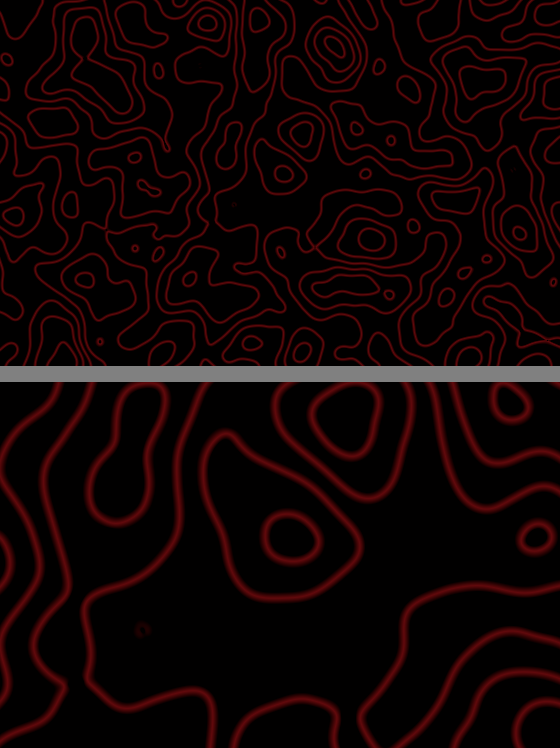
Top, the full canvas; bottom, a detail of the centre.
This pattern is drawn by a Shadertoy shader. Its source:

```glsl
const vec3  BACKGROUND = vec3(0.004, 0.0, 0.0);
const vec3  LINE_COLOR = vec3(0.37, 0.036, 0.046);
const vec3  LINE_FALLOFF = vec3(1.0, 1.8, 1.8); // green and blue fade sooner than red
const float LINE_HALF_WIDTH = 0.0056;           // in canvas heights
const float LINE_ROUNDING = 1.15;               // 1.0 gives a sharp ridge
const float LEVEL_STEP = 0.222;                 // height between two contours
const float BASE_SCALE = 3.1;                   // cells per canvas height, broadest octave
const float OCTAVE_RATIO = 2.1;
const vec3  OCTAVE_WEIGHTS = vec3(0.8, 1.0, 0.18);
const mat2  OCTAVE_TURN = mat2(0.8, 0.6, -0.6, 0.8);
const vec2  OCTAVE_SHIFT = vec2(17.3, 41.7);

vec2 randomDirection(vec2 cell) {
    vec3 h = fract(cell.xyx * vec3(0.1031, 0.1030, 0.0973));
    h += dot(h, h.yzx + 33.33);
    return normalize(fract((h.xx + h.yz) * h.zy) - 0.4999);
}

// Gradient noise: x is the value, yz its derivative
vec3 gradientNoise(vec2 p) {
    vec2 i = floor(p);
    vec2 f = p - i;
    vec2 u = f * f * f * (f * (f * 6.0 - 15.0) + 10.0);
    vec2 du = 30.0 * f * f * (f * (f - 2.0) + 1.0);

    vec3 sum = vec3(0.0);
    for (int n = 0; n < 4; n++) {
        vec2 corner = vec2(n & 1, n >> 1);
        vec2 g = randomDirection(i + corner);
        vec2 w = mix(1.0 - u, u, corner);
        vec2 dw = du * (2.0 * corner - 1.0);
        float ramp = dot(g, f - corner);
        sum += vec3(w.x * w.y * ramp, w.x * w.y * g + dw * w.yx * ramp);
    }
    return sum;
}

// Sum of turned octaves, with the slope in canvas units
vec3 terrain(vec2 p) {
    mat2 toOctave = mat2(BASE_SCALE);
    vec3 sum = vec3(0.0);
    for (int n = 0; n < 3; n++) {
        vec3 octave = gradientNoise(toOctave * p + OCTAVE_SHIFT * float(n + 1));
        sum += OCTAVE_WEIGHTS[n] * vec3(octave.x, octave.yz * toOctave);
        toOctave = OCTAVE_RATIO * OCTAVE_TURN * toOctave;
    }
    return sum;
}

void mainImage(out vec4 fragColor, in vec2 fragCoord) {
    vec2 p = fragCoord / iResolution.y;
    vec3 ground = terrain(p);

    // Distance to the nearest contour, corrected by the slope
    float offset = abs(fract(ground.x / LEVEL_STEP) - 0.5) * LEVEL_STEP;
    float dist = offset / max(length(ground.yz), 1e-4);

    // Soft line, never thinner than a pixel
    float halfWidth = max(LINE_HALF_WIDTH, 1.0 / iResolution.y);
    float line = 1.0 - pow(min(dist / halfWidth, 1.0), LINE_ROUNDING);

    fragColor = vec4(BACKGROUND + LINE_COLOR * pow(vec3(line), LINE_FALLOFF), 1.0);
}
```
